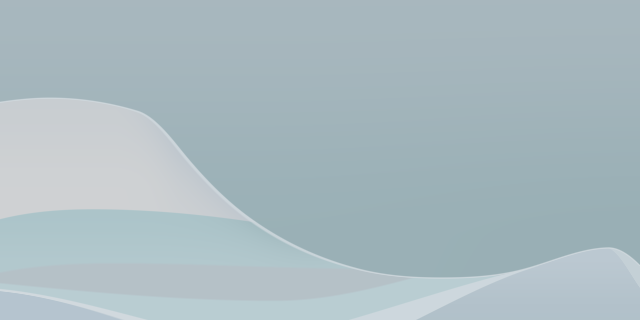
This background is drawn by a Shadertoy shader. Its source:

```glsl
// Soft folded paper waves in pale grey and aqua before a misty blue-grey wall.

// Cubic curve from point a to point b with the given end slopes.
float bend(float x, vec2 a, float slopeA, vec2 b, float slopeB) {
    float w = b.x - a.x;
    float t = clamp((x - a.x) / w, 0.0, 1.0);
    float s = 1.0 - t;
    return a.y * s * s * (1.0 + 2.0 * t) + b.y * t * t * (3.0 - 2.0 * t)
         + w * t * s * (slopeA * s - slopeB * t);
}

// Outline of the large sheet: hill, long slope, valley and small crest.
float ridge(float x) {
    vec2 top = vec2(0.156, 0.695), shoulder = vec2(0.43, 0.654);
    vec2 steep = vec2(0.56, 0.539), slope = vec2(0.781, 0.320);
    vec2 foot = vec2(1.12, 0.161), valley = vec2(1.38, 0.133);
    vec2 rise = vec2(1.64, 0.161), crest = vec2(1.90, 0.227);
    if (x < top.x) return bend(x, vec2(0.0, 0.682), 0.15, top, 0.0);
    if (x < shoulder.x) return bend(x, top, 0.0, shoulder, -0.30);
    if (x < steep.x) return bend(x, shoulder, -0.30, steep, -1.25);
    if (x < slope.x) return bend(x, steep, -1.25, slope, -0.72);
    if (x < foot.x) return bend(x, slope, -0.72, foot, -0.26);
    if (x < valley.x) return bend(x, foot, -0.26, valley, 0.0);
    if (x < rise.x) return bend(x, valley, 0.0, rise, 0.27);
    if (x < crest.x) return bend(x, rise, 0.27, crest, 0.02);
    return bend(x, crest, 0.02, vec2(2.0, 0.172), -1.0);
}

float cover(float d) {
    float soft = 0.8 / iResolution.y;
    return smoothstep(-soft, soft, d);
}

void mainImage(out vec4 fragColor, in vec2 fragCoord) {
    vec2 p = fragCoord / iResolution.xy * vec2(2.0, 1.0);
    float x = p.x, y = p.y;

    // Wall
    vec3 color = mix(vec3(0.605, 0.692, 0.715), vec3(0.657, 0.718, 0.745),
                     smoothstep(0.25, 1.0, y));
    color -= 0.008 * smoothstep(0.8, 2.0, x) * (1.0 - y);

    // Distance below the outline of the large sheet
    float steepness = (ridge(x + 0.004) - ridge(x - 0.004)) / 0.008;
    float depth = (ridge(x) - y) / sqrt(1.0 + steepness * steepness);
    float flank = smoothstep(0.36, 0.56, x);

    // Pale upper face, shaded along the falling edge
    vec3 sheet = mix(vec3(0.785, 0.805, 0.82), vec3(0.81, 0.82, 0.827),
                     smoothstep(0.7, 0.4, y));
    sheet = mix(sheet, vec3(0.725, 0.765, 0.80),
                0.75 * flank * exp(-depth * 13.0));

    // Aqua band
    float aquaTop = x < 0.29
        ? bend(x, vec2(0.0, 0.315), 0.25, vec2(0.29, 0.346), 0.0)
        : bend(x, vec2(0.29, 0.346), 0.0, vec2(0.80, 0.305), -0.15);
    vec3 aqua = mix(vec3(0.70, 0.785, 0.805), vec3(0.675, 0.77, 0.79),
                    smoothstep(0.15, 0.33, y));
    aqua -= 0.045 * exp(-depth * 22.0) * smoothstep(1.15, 0.8, x);
    sheet = mix(sheet, aqua, cover(aquaTop - y));

    // Grey band
    float greyTop = x < 0.36
        ? bend(x, vec2(0.0, 0.148), 0.2, vec2(0.36, 0.177), 0.0)
        : bend(x, vec2(0.36, 0.177), 0.0, vec2(1.15, 0.160), 0.0);
    sheet = mix(sheet, vec3(0.71, 0.755, 0.78), smoothstep(-0.005, 0.005, greyTop - y));

    // Light aqua floor
    float floorTop = x < 0.86
        ? bend(x, vec2(0.0, 0.115), -0.1, vec2(0.86, 0.06), 0.0)
        : bend(x, vec2(0.86, 0.06), 0.0, vec2(1.32, 0.14), 0.28);
    sheet = mix(sheet, vec3(0.725, 0.805, 0.825), smoothstep(-0.004, 0.004, floorTop - y));

    // White fold opening to the lower centre, then the right-hand face
    float foldTop = bend(x, vec2(1.09, 0.0), 0.29, vec2(1.68, 0.168), 0.22);
    float faceTop = bend(x, vec2(1.30, 0.0), 0.50, vec2(1.68, 0.168), 0.30);
    vec3 face = mix(vec3(0.695, 0.755, 0.79), vec3(0.735, 0.785, 0.82),
                    smoothstep(0.0, 0.22, y));
    sheet = mix(sheet, vec3(0.805, 0.845, 0.865), cover(foldTop - y) * step(1.09, x));
    sheet = mix(sheet, face, cover(max(faceTop - y, x - 1.68)) * step(1.30, x));

    // Turned edge at the far right
    float crease = bend(x, vec2(1.90, 0.225), -0.3, vec2(2.0, 0.10), -1.4);
    sheet = mix(sheet, vec3(0.77, 0.815, 0.84), cover(y - crease) * step(1.90, x));

    // Bright rim
    float rimWidth = mix(0.004, 0.009, flank * smoothstep(1.25, 0.8, x));
    float rim = 1.0 - smoothstep(rimWidth * 0.6, rimWidth * 1.4, depth);
    sheet = mix(sheet, vec3(0.81, 0.845, 0.865), rim * 0.85);
    color = mix(color, sheet, cover(depth));

    // Small front sheet at the lower left
    float frontTop = bend(x, vec2(0.0, 0.097), -0.10, vec2(0.50, -0.01), -0.26);
    float frontDepth = frontTop - y;
    float lip = 0.007 + 0.09 * x * x;
    vec3 front = mix(vec3(0.82, 0.85, 0.87), vec3(0.71, 0.77, 0.81),
                     smoothstep(lip * 0.8, lip * 1.2, frontDepth));
    color = mix(color, front, cover(frontDepth));

    fragColor = vec4(color, 1.0);
}
```
